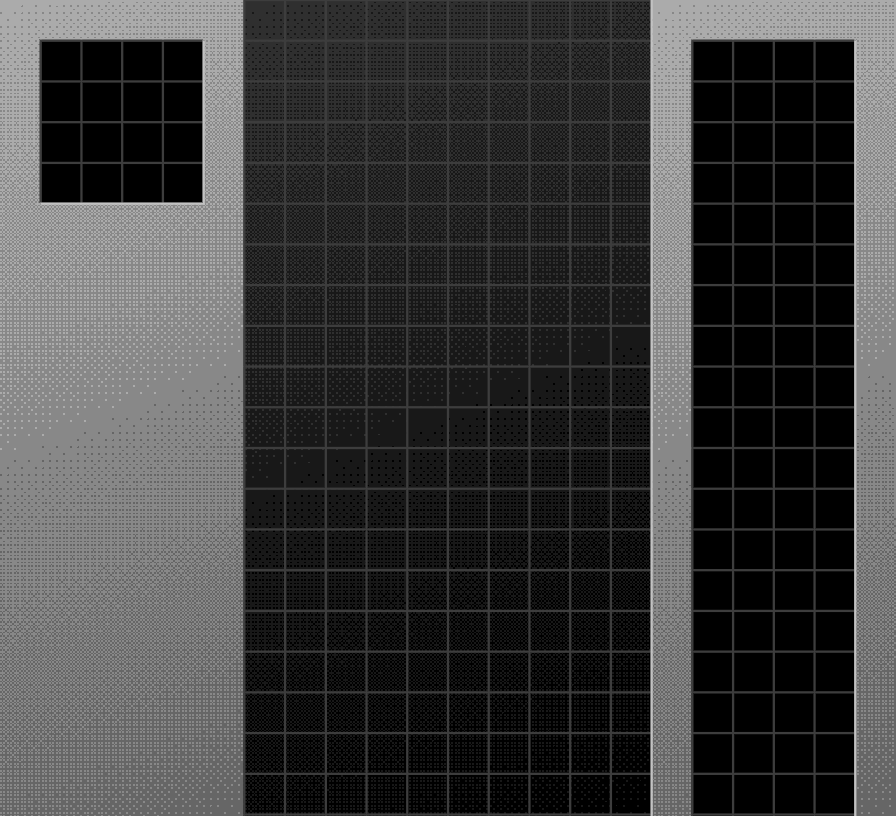
Give the GLSL for this pattern, as a WebGL 1 fragment shader.

```glsl
precision highp float;

uniform vec2 u_resolution;

// Layout, in grid cells measured from the top left
const float COLUMNS = 22.0;
const float ROWS = 20.0;
const float WALL_WIDTH = 6.0;
const float SHAFT_WIDTH = 10.0;
const vec2 SMALL_WINDOW_MIN = vec2(1.0, 1.0);
const vec2 SMALL_WINDOW_MAX = vec2(5.0, 5.0);
const vec2 TALL_WINDOW_MIN = vec2(17.0, 1.0);
const vec2 TALL_WINDOW_MAX = vec2(21.0, 22.0);
const float HALF_LINE = 0.028;

// Shading
const float WALL_LIGHT = 0.67;
const float WALL_DARK = 0.40;
const float SHAFT_LIGHT = 0.185;
const float SHAFT_DARK = 0.0;
const float GRID_GREY = 0.24;
const float RIM_GREY = 0.76;
const float GRADIENT_TILT = 0.4;
const float DITHER_COLUMNS = 512.0;
const float DITHER_STEPS = 2.0;

// Ordered dither thresholds, built up from a 2x2 tile to 8x8
float bayer2(vec2 cell) {
    cell = floor(cell);
    return fract(cell.x * 0.5 + cell.y * cell.y * 0.75);
}

float bayer8(vec2 cell) {
    return bayer2(cell * 0.25) / 16.0 + bayer2(cell * 0.5) / 4.0 + bayer2(cell);
}

// Antialiased coverage of an axis-aligned box
float boxCoverage(vec2 p, vec2 lo, vec2 hi, float pixel) {
    vec2 inside = min(p - lo, hi - p);
    return clamp(min(inside.x, inside.y) / pixel + 0.5, 0.0, 1.0);
}

// Antialiased lines along every whole cell
float gridCoverage(vec2 p, float pixel) {
    vec2 d = abs(fract(p + 0.5) - 0.5);
    return clamp((HALF_LINE - min(d.x, d.y)) / pixel + 0.5, 0.0, 1.0);
}

// Tilted gradient over one panel, reduced to a few dithered tones
float ditheredGradient(vec2 local, float width, float light, float dark, float threshold) {
    float t = (local.x * GRADIENT_TILT + local.y) / (width * GRADIENT_TILT + ROWS);
    float tone = floor(clamp(t, 0.0, 1.0) * DITHER_STEPS + threshold) / DITHER_STEPS;
    return mix(light, dark, tone);
}

// Recessed gridded panel with a bright rim at its right and bottom
float addPanel(float base, vec2 p, vec2 lo, vec2 hi, float fill, float pixel) {
    float rim = boxCoverage(p, lo, hi + HALF_LINE, pixel);
    float face = boxCoverage(p, lo - HALF_LINE, hi - HALF_LINE, pixel);
    float shade = mix(fill, GRID_GREY, gridCoverage(p, pixel));
    return mix(mix(base, RIM_GREY, rim), shade, face);
}

void main() {
    float pixel = COLUMNS / u_resolution.x;
    vec2 p = vec2(gl_FragCoord.x, u_resolution.y - gl_FragCoord.y) * pixel;
    float threshold = bayer8(floor(p * DITHER_COLUMNS / COLUMNS));

    // Walls, each with its own gradient
    float shaftEnd = WALL_WIDTH + SHAFT_WIDTH;
    float wallStart = step(shaftEnd, p.x) * shaftEnd;
    float shade = ditheredGradient(p - vec2(wallStart, 0.0), WALL_WIDTH,
                                   WALL_LIGHT, WALL_DARK, threshold);

    // Central shaft, running past the top and bottom
    float shaft = ditheredGradient(p - vec2(WALL_WIDTH, 0.0), SHAFT_WIDTH,
                                   SHAFT_LIGHT, SHAFT_DARK, threshold);
    shade = addPanel(shade, p, vec2(WALL_WIDTH, -1.0), vec2(shaftEnd, ROWS + 2.0), shaft, pixel);

    // Black windows
    shade = addPanel(shade, p, SMALL_WINDOW_MIN, SMALL_WINDOW_MAX, 0.0, pixel);
    shade = addPanel(shade, p, TALL_WINDOW_MIN, TALL_WINDOW_MAX, 0.0, pixel);

    gl_FragColor = vec4(vec3(shade), 1.0);
}
```
